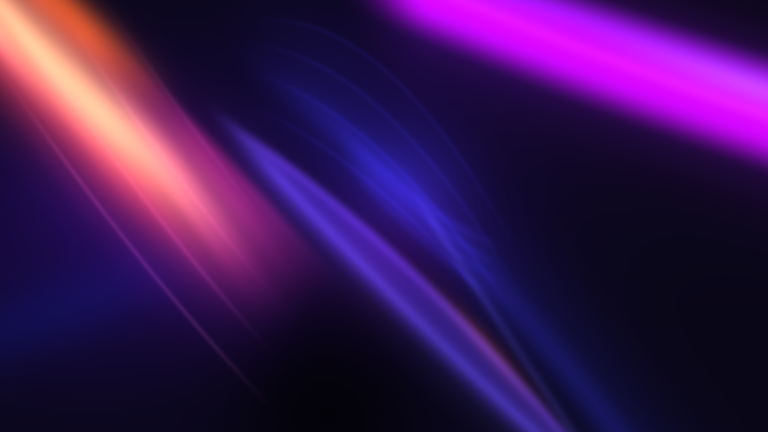
Reproduce this background procedurally as a Shadertoy shader.

```glsl
#define NIGHT vec3(0.035, 0.025, 0.09)
#define INDIGO vec3(0.075, 0.015, 0.23)
#define BLUE vec3(0.11, 0.12, 0.55)
#define PERIWINKLE vec3(0.27, 0.25, 0.62)
#define MAGENTA vec3(0.81, 0.0, 0.93)
#define VIOLET vec3(0.30, 0.03, 0.46)
#define ROSE vec3(0.92, 0.24, 0.40)
#define CREAM vec3(1.0, 0.74, 0.54)
#define AMBER vec3(0.62, 0.25, 0.02)
#define STREAK_AMOUNT 0.16

float hash(vec2 p) {
    p = fract(p * vec2(127.13, 311.71));
    p += dot(p, p + 34.53);
    return fract(p.x * p.y);
}

float noise(vec2 p) {
    vec2 i = floor(p), f = fract(p);
    f = f * f * (3.0 - 2.0 * f);
    return mix(mix(hash(i), hash(i + vec2(1, 0)), f.x),
               mix(hash(i + vec2(0, 1)), hash(i + vec2(1, 1)), f.x), f.y);
}

float bell(float x, float width) {
    return exp(-x * x / (width * width));
}

float spot(vec2 p, vec2 centre, vec2 size) {
    vec2 q = (p - centre) / size;
    return exp(-dot(q, q));
}

float span(float x, float a, float b, float soft) {
    return smoothstep(a - soft, a + soft, x) * (1.0 - smoothstep(b - soft, b + soft, x));
}

// Signed distance to a falling parabola, positive above it
float curve(vec2 p, vec2 start, float slope, float bend) {
    float u = p.x - start.x;
    float m = slope + 2.0 * bend * u;
    return (p.y - start.y + u * (slope + bend * u)) / sqrt(1.0 + m * m);
}

vec3 backdrop(vec2 p) {
    vec3 c = NIGHT;
    c += INDIGO * 0.75 * spot(p, vec2(0.18, 0.46), vec2(0.45, 0.34));
    c += INDIGO * 0.50 * spot(p, vec2(0.88, 0.62), vec2(0.42, 0.46));
    c += vec3(0.0, 0.02, 0.10) * bell(p.y - 0.23 - 0.35 * p.x, 0.09) * span(p.x, -0.2, 0.35, 0.2);
    return c * (1.0 - 0.7 * spot(p, vec2(0.76, 0.06), vec2(0.22, 0.24)));
}

vec3 magentaBand(vec2 p) {
    float low = curve(p, vec2(0.914, 1.0), 0.43, -0.05);
    float high = curve(p, vec2(1.25, 1.0), 0.33, 0.0);
    float core = smoothstep(-0.075, 0.03, low) * (1.0 - smoothstep(-0.035, 0.06, high));
    float halo = exp(-max(-low / 0.075, max(high / 0.06, 0.0)));
    vec3 tint = MAGENTA + vec3(-0.10, 0.06, 0.05) * smoothstep(-0.08, 0.0, high);
    tint += vec3(0.04, 0.20, 0.0) * bell(high + 0.04, 0.04) * smoothstep(1.3, 1.8, p.x);
    tint += vec3(0.06, 0.05, 0.03) * bell(low - 0.06, 0.018);
    return (tint * core + VIOLET * min(halo, 1.0) * (1.0 - core) * 0.8) * smoothstep(0.78, 1.0, p.x);
}

// Colour in rgb, cover over the backdrop in alpha
vec4 warmBeam(vec2 p) {
    vec2 q = p - vec2(0.0, 0.95);
    float t = dot(q, vec2(0.717, -0.697));
    float s = dot(q, vec2(0.697, 0.717));
    float streak = 1.0 + STREAK_AMOUNT * (noise(vec2(t * 3.0, s * 30.0 + t * 5.0)) - 0.5);
    float fade = 1.0 - smoothstep(0.40, 0.98, t);
    float edge = 1.0 - smoothstep(-0.012, 0.025, s - 0.165 + 0.05 * t);
    float glow = bell(s + 0.015, 0.105) * fade;
    vec3 c = ROSE * glow;
    c += (CREAM - ROSE * 0.78) * bell(s - 0.012, 0.06) * (1.0 - smoothstep(0.3, 0.85, t));
    c += AMBER * bell(s - 0.125, 0.05) * span(t, -0.1, 0.30, 0.16);
    // Translucent rose sheet with a crisp upper edge
    c += vec3(0.32, 0.06, 0.16) * edge * smoothstep(-0.14, 0.10, s) * span(t, 0.40, 0.84, 0.18) * (1.0 - 0.7 * glow);
    c += VIOLET * 0.42 * bell(s + 0.04, 0.17) * span(t, 0.25, 0.85, 0.22) * (1.0 - glow);
    return vec4(c * streak, glow);
}

vec3 blueRibbons(vec2 p) {
    float ridge = curve(p, vec2(0.486, 0.734), 1.1, -0.12);
    float rim = curve(p, vec2(0.53, 0.72), 0.65, 0.35);
    float front = smoothstep(0.46, 0.66, p.x);
    float body = smoothstep(-0.035, 0.025, ridge) * (1.0 - smoothstep(-0.018, 0.015, rim));
    vec3 c = vec3(0.12, 0.07, 0.31) * body * front;
    c += PERIWINKLE * (0.24 * bell(ridge - 0.018, 0.016) + 0.15 * bell(ridge, 0.055)) * front;
    c += vec3(0.09, 0.05, 0.15) * bell(rim + 0.008, 0.014) * front;
    // Violet hollow with a faint ember
    c += vec3(0.07, 0.0, 0.06) * spot(p, vec2(0.92, 0.44), vec2(0.17, 0.16));
    c += vec3(0.17, 0.06, 0.01) * bell(rim + 0.004, 0.025) * bell(p.x - 1.13, 0.11);
    // Rear ribbon
    float rear = curve(p, vec2(0.51, 0.907), 0.65, 0.37);
    float reach = smoothstep(0.5, 0.85, p.x);
    c += BLUE * (0.28 * bell(rear, 0.035) + 0.20 * bell(rear - 0.02, 0.11)) * reach;
    c += BLUE * 0.30 * spot(p, vec2(0.94, 0.58), vec2(0.13, 0.12));
    float fold = curve(p, vec2(0.985, 0.51), 1.5, 0.0);
    c += PERIWINKLE * 0.22 * bell(fold, 0.012) * smoothstep(0.94, 1.02, p.x);
    return c;
}

vec3 fineLines(vec2 p) {
    vec3 c = vec3(0.0);
    for (int i = 0; i < 4; i++) {
        float k = float(i);
        // Rose threads beneath the beam
        float thread = curve(p, vec2(0.11 * k, 0.838 + 0.01 * k), 1.45, -0.33);
        c += vec3(0.13, 0.06, 0.10) * bell(thread, 0.006) * span(p.x, 0.08 + 0.08 * k, 0.55, 0.10) * (1.0 - 0.18 * k);
        // Petal arcs and their veil
        float arc = curve(p, vec2(0.625 - 0.04 * k, 0.954 - 0.055 * k), 0.12 * k, 1.64 - 0.32 * k);
        float shown = span(p.x, 0.66, 1.14, 0.10);
        c += BLUE * shown * (0.12 * bell(arc, 0.006) + 0.045 * smoothstep(0.006, -0.006, arc) * exp(min(arc, 0.0) / 0.10));
        // Curling tips
        float tip = curve(p, vec2(0.76, 0.735 - 0.022 * k), 1.15, -0.95 + 0.12 * k);
        c += BLUE * 0.17 * bell(tip, 0.012) * span(p.x, 0.82, 1.13, 0.05);
    }
    return c;
}

void mainImage(out vec4 fragColor, in vec2 fragCoord) {
    vec2 p = fragCoord / iResolution.y;
    p.x *= 1.7778 * iResolution.y / iResolution.x;
    vec4 beam = warmBeam(p);
    vec3 c = backdrop(p) * (1.0 - beam.a) + beam.rgb;
    c += magentaBand(p) + blueRibbons(p) + fineLines(p) * (1.0 - 0.6 * beam.a);
    fragColor = vec4(clamp(c, 0.0, 1.0), 1.0);
}
```
